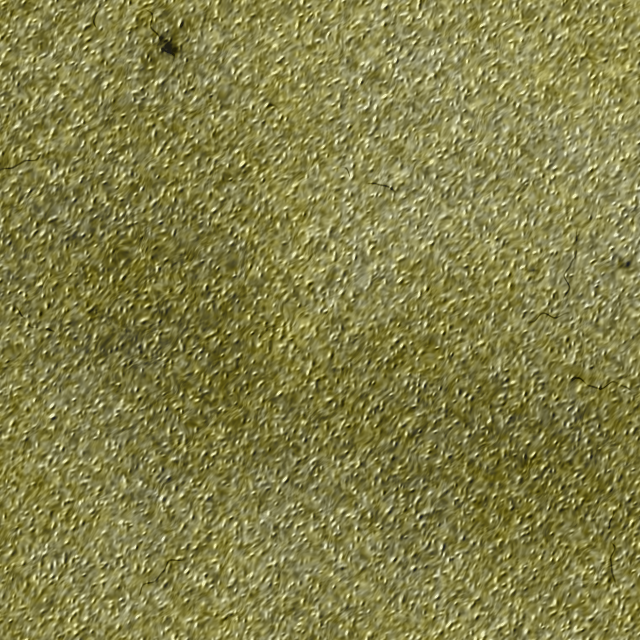
This texture is drawn by a three.js fragment shader. Its source:

```glsl
// Rough olive-gold ground: tiny slanted glinting grains with shaded sides,
// laid over streaky noise and broad light and dark patches.
// A few thin broken cracks and dark pits are scattered on top.

varying vec2 vUv;

const vec3 DEEP = vec3(0.13, 0.12, 0.05);
const vec3 SHADOW = vec3(0.38, 0.36, 0.14);
const vec3 PALE = vec3(0.78, 0.77, 0.56);
const float BASE_TONE = 0.32;       // 0 is SHADOW, 1 is PALE
const float GRAIN_CELLS = 110.0;    // grains across the canvas
const vec2 GRAIN_RADII = vec2(0.0044, 0.0022);
const float GRAIN_ANGLE = 0.95;
const float ANGLE_SPREAD = 1.1;
const float GLINT = 1.3;
const float GRAIN_SHADE = 0.6;
const vec2 STREAK_FREQ = vec2(105.0, 210.0);
const float CRACK_WIDTH = 0.0016;
const int CRACKS = 10;
const int PITS = 4;
const vec2 MAIN_PIT = vec2(0.262, 0.923);

float hash(vec2 p) {
  return fract(sin(dot(p, vec2(127.1, 311.7))) * 43758.5453);
}

vec2 hash2(vec2 p) {
  return vec2(hash(p), hash(p + 37.3));
}

float noise(vec2 p) {
  vec2 i = floor(p);
  vec2 f = fract(p);
  f = f * f * (3.0 - 2.0 * f);
  float low = mix(hash(i), hash(i + vec2(1.0, 0.0)), f.x);
  float high = mix(hash(i + vec2(0.0, 1.0)), hash(i + vec2(1.0, 1.0)), f.x);
  return mix(low, high, f.y);
}

// Coordinates measured along and across a direction
vec2 align(vec2 p, float angle) {
  float c = cos(angle);
  float s = sin(angle);
  return vec2(c * p.x + s * p.y, c * p.y - s * p.x);
}

float blob(vec2 p, vec2 radii) {
  vec2 q = p / radii;
  return exp(-dot(q, q));
}

// Broad patches: a dim diagonal band plus cloudy variation
float patches(vec2 p) {
  float across = dot(p - vec2(0.45, 0.42), vec2(0.35, 0.94));
  float band = exp(-across * across / 0.035);
  float cloud = noise(p * 4.0 + 3.0) + 0.6 * noise(p * 11.0) - 0.8;
  return 0.22 * cloud + 0.07 - 0.22 * band;
}

// Fine streaks following the grain direction
float streaks(vec2 p) {
  vec2 bend = vec2(noise(p * 38.0), noise(p * 38.0 + 19.0)) * 0.012;
  vec2 q = align(p + bend, GRAIN_ANGLE);
  float coarse = noise(q * STREAK_FREQ + 400.0) - 0.5;
  float fine = noise(q * STREAK_FREQ * 1.7 + 900.0) - 0.5;
  return 0.75 * coarse + 0.4 * fine;
}

// Jittered bright ellipses, each shaded on its lower right
float grains(vec2 p) {
  vec2 cell = floor(p * GRAIN_CELLS);
  float sum = 0.0;
  for (int y = -1; y <= 1; y++) {
    for (int x = -1; x <= 1; x++) {
      vec2 id = cell + vec2(float(x), float(y));
      vec2 centre = (id + hash2(id)) / GRAIN_CELLS;
      float turn = (hash(id + 71.9) - 0.5) * ANGLE_SPREAD;
      vec2 q = align(p - centre, GRAIN_ANGLE + turn);
      vec2 radii = GRAIN_RADII * mix(0.75, 1.2, hash(id + 13.7));
      float bright = GLINT * pow(hash(id + 53.1), 2.0);
      float lit = blob(q, radii);
      float shade = blob(q + vec2(0.0, radii.y * 1.7), radii);
      sum += bright * (lit - GRAIN_SHADE * shade);
    }
  }
  return sum;
}

// Thin wandering cracks that fade in and out
float cracks(vec2 p) {
  float mask = 0.0;
  for (int i = 0; i < CRACKS; i++) {
    vec2 id = vec2(float(i), 5.0);
    vec2 q = align(p - hash2(id), hash(id + 8.0) * 3.14);
    float reach = mix(0.03, 0.075, hash(id + 2.0));
    q.y += (noise(vec2(q.x * 55.0 + 50.0, id.x * 7.0)) - 0.5) * 0.02;
    float ends = 1.0 - smoothstep(0.7 * reach, reach, abs(q.x));
    float gaps = smoothstep(0.2, 0.55, noise(p * 60.0 + id.x));
    float line = exp(-pow(q.y / CRACK_WIDTH, 2.0));
    mask = max(mask, line * ends * gaps);
  }
  return mask;
}

// One large ragged pit and a few small ones
float pits(vec2 p) {
  vec2 q = p + (vec2(noise(p * 70.0), noise(p * 70.0 + 9.0)) - 0.5) * 0.02;
  float mask = blob(q - MAIN_PIT, vec2(0.015)) + 0.3 * blob(q - MAIN_PIT, vec2(0.04));
  for (int i = 0; i < PITS; i++) {
    mask += 0.8 * blob(q - hash2(vec2(float(i), 23.0)), vec2(0.006));
  }
  return mask;
}

void main() {
  float tone = BASE_TONE + patches(vUv) + streaks(vUv) + grains(vUv);
  tone -= 0.75 * cracks(vUv) + 0.9 * pits(vUv);

  vec3 colour = mix(SHADOW, PALE, clamp(tone, 0.0, 1.4));
  colour = mix(colour, DEEP, clamp(-tone * 1.4, 0.0, 1.0));

  // Slight drift between golden and greyish grains
  float tint = noise(vUv * 95.0 + 60.0) + 0.6 * noise(vUv * 9.0) - 0.8;
  colour += tint * vec3(-0.015, 0.0, 0.11);
  gl_FragColor = vec4(clamp(colour, 0.0, 1.0), 1.0);
}
```
